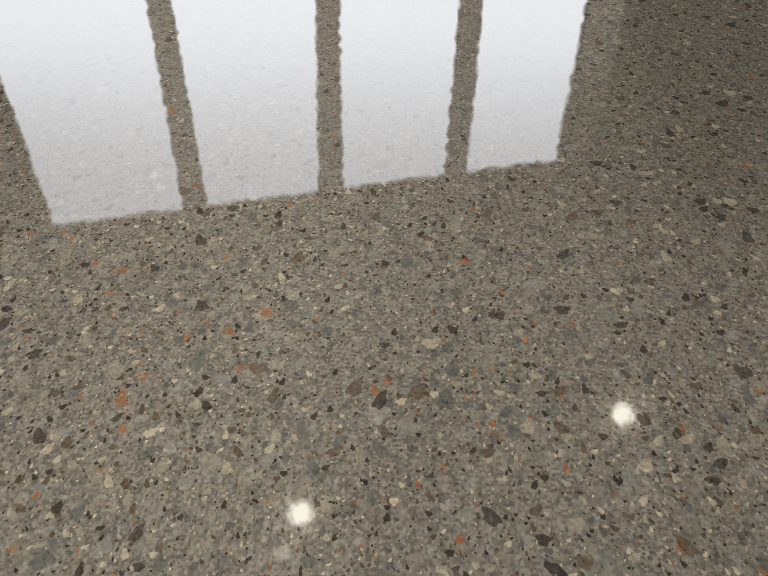
Reproduce this texture procedurally as a Shadertoy shader.

```glsl
// Polished terrazzo floor seen at an angle, reflecting a tall window and ceiling lamps.

float hash(vec2 p) {
    return fract(sin(dot(p, vec2(127.1, 311.7))) * 43758.5453);
}

float noise(vec2 p) {
    vec2 i = floor(p), f = fract(p);
    f = f * f * (3.0 - 2.0 * f);
    return mix(mix(hash(i), hash(i + vec2(1, 0)), f.x),
               mix(hash(i + vec2(0, 1)), hash(i + vec2(1, 1)), f.x), f.y);
}

// Stone colour, relative to the cement around it
vec3 stoneTint(float pick) {
    if (pick < 0.24) return vec3(0.74, 0.79, 0.84);
    if (pick < 0.34) return vec3(0.38, 0.36, 0.36);
    if (pick < 0.42) return vec3(0.70, 0.60, 0.52);
    if (pick < 0.64) return vec3(1.20, 1.18, 1.14);
    if (pick < 0.86) return vec3(1.10, 1.15, 1.19);
    if (pick < 0.96) return vec3(1.50, 1.46, 1.36);
    return vec3(1.25, 0.82, 0.58);
}

// One layer of scattered, rotated, uneven stones: rgb tint and coverage
vec4 stones(vec2 p, float seed, float density, float blur) {
    vec2 cell = floor(p);
    vec4 result = vec4(1, 1, 1, 0);
    for (int j = -1; j <= 1; j++)
    for (int i = -1; i <= 1; i++) {
        vec2 id = cell + vec2(i, j);
        vec2 key = id + seed * 17.3;
        if (hash(key + 3.7) > density) continue;
        vec2 d = p - id - vec2(hash(key), hash(key + 41.2));
        float a = 6.283 * hash(key + 9.1);
        d = mat2(cos(a), -sin(a), sin(a), cos(a)) * d;
        d.y *= 1.2 + 0.9 * hash(key + 5.3);
        float angle = atan(d.y, d.x);
        float radius = mix(0.17, 0.46, hash(key + 23.8));
        radius *= 1.0 + 0.13 * sin(3.0 * angle + a) + 0.08 * sin(5.0 * angle + 2.0 * a);
        float cover = 1.0 - smoothstep(-blur, blur, length(d) - radius);
        vec3 tint = stoneTint(hash(key + 61.4)) * mix(0.9, 1.1, hash(key + 77.7));
        result = vec4(mix(result.rgb, tint, cover), max(result.a, cover));
    }
    return result;
}

vec3 terrazzo(vec2 q) {
    // Perspective: stones shrink and flatten towards the top
    float depth = 1.7 - q.y;
    vec2 ground = vec2(q.x - 0.667, 1.5) / depth;
    float pixel = 1.0 / (iResolution.y * depth);

    // Cement brightness: lighter at the left, dim at the upper right
    float shade = mix(0.475, 0.41, smoothstep(0.3, 1.3, q.x));
    shade -= 0.07 * smoothstep(0.75, 1.3, q.x) * smoothstep(0.25, 0.95, q.y);
    shade -= 0.05 * (1.0 - smoothstep(0.0, 0.25, q.x)) * smoothstep(0.5, 0.85, q.y);
    shade += 0.03 * (noise(q * 4.0) - 0.5);
    vec3 cement = shade * vec3(1.05, 0.985, 0.87);

    // Fine sand, then stones from small to large
    vec3 col = cement * (0.82 + 0.36 * noise(ground * 330.0));
    col *= 0.9 + 0.2 * noise(ground * 150.0 + 8.0);
    float scale = 190.0;
    for (int k = 0; k < 5; k++) {
        float layer = float(k);
        vec4 s = stones(ground * scale + layer * 7.7, layer + 1.0,
                        0.72 - 0.09 * layer, max(0.03, pixel * scale));
        float grain = 0.87 + 0.26 * noise(ground * 280.0 + layer);
        col = mix(col, cement * s.rgb * grain, s.a * (0.88 - 0.08 * layer));
        scale *= 0.64;
    }
    return col;
}

// Dark mullion: centre line and half width
float bar(float x, float centre, float halfWidth) {
    return 1.0 - smoothstep(-0.004, 0.004, abs(x - centre) - halfWidth);
}

float lamp(vec2 q, vec2 centre, float radius) {
    float d = length(q - centre) + 0.008 * (noise(q * 130.0) - 0.5);
    return 1.0 - smoothstep(radius * 0.45, radius * 1.3, d);
}

void mainImage(out vec4 fragColor, in vec2 fragCoord) {
    vec2 q = fragCoord / iResolution.y;
    q.x *= 1.33333 * iResolution.y / iResolution.x;
    float t = 1.0 - q.y;
    vec3 col = terrazzo(q);

    // Window pane outline, slightly ragged where the polish varies
    vec2 r = q + 0.006 * (vec2(noise(q * 90.0), noise(q * 90.0 + 31.0)) - 0.5);
    float sill = r.y - (0.609 + 0.13 * (r.x - 0.095));
    float left = r.x - (-0.048 + 0.364 * t);
    float right = 1.019 - 0.198 * t - r.x;
    float pane = smoothstep(-0.006, 0.006, sill) * smoothstep(-0.005, 0.005, left)
               * smoothstep(-0.005, 0.005, right);
    float bars = max(bar(r.x, 0.275 + 0.18 * t, 0.022),
                 max(bar(r.x, 0.568 + 0.02 * t, 0.021),
                     bar(r.x, 0.818 - 0.09 * t, 0.020)));

    // Faint frame reflection beside the pane and haze over the mullions
    float frame = smoothstep(-0.075, -0.06, right) * (1.0 - smoothstep(-0.01, 0.0, right));
    col += 0.07 * frame * smoothstep(0.72, 1.0, q.y);
    col = mix(col, vec3(0.50, 0.48, 0.45), 0.25 * pane * bars);

    // Sky mirrored in the polish, whiter towards the top
    float height = smoothstep(0.60, 1.0, q.y);
    vec3 sky = mix(vec3(0.82, 0.82, 0.83), vec3(0.95, 0.96, 0.98), height);
    col = mix(col, sky, pane * (1.0 - bars) * mix(0.70, 0.93, height));

    // Ceiling lamps with soft halos
    vec2 lampA = vec2(1.082, 0.280), lampB = vec2(0.521, 0.108);
    float halo = exp(-dot(q - lampA, q - lampA) * 900.0)
               + exp(-dot(q - lampB, q - lampB) * 900.0);
    col += 0.16 * halo * vec3(1.0, 0.95, 0.84);
    col = mix(col, vec3(1.0, 0.98, 0.92), 0.93 * max(lamp(q, lampA, 0.021), lamp(q, lampB, 0.023)));
    col = mix(col, vec3(0.78, 0.74, 0.67), 0.6 * lamp(q, vec2(0.491, 0.042), 0.016));

    fragColor = vec4(clamp(col, 0.0, 1.0), 1.0);
}
```
